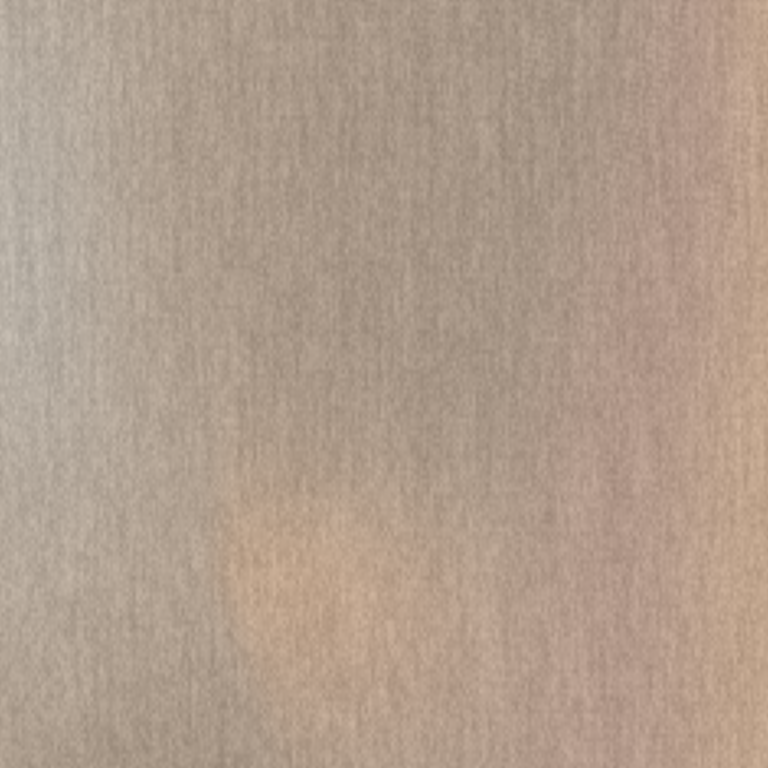
Give the GLSL for this texture, as a three.js fragment shader.

```glsl
// Brushed metal under soft, coloured room light: broad tinted glows are
// blended over a taupe base, then fine vertical streaks of stretched
// value noise and a short speckled grain modulate the brightness.
varying vec2 vUv;

float hash(vec2 p) {
  return fract(sin(dot(p, vec2(127.1, 311.7))) * 43758.5453);
}

// Smooth value noise, centred on zero
float noise(vec2 p) {
  vec2 cell = floor(p);
  vec2 f = fract(p);
  f = f * f * (3.0 - 2.0 * f);
  float low = mix(hash(cell), hash(cell + vec2(1.0, 0.0)), f.x);
  float high = mix(hash(cell + vec2(0.0, 1.0)), hash(cell + vec2(1.0, 1.0)), f.x);
  return mix(low, high, f.y) - 0.5;
}

// Soft elliptical patch of light, tilted by an angle
float glow(vec2 p, vec2 centre, vec2 radius, float angle) {
  float c = cos(angle);
  float s = sin(angle);
  vec2 d = mat2(c, -s, s, c) * (p - centre) / radius;
  return exp(-dot(d, d));
}

// Broad reflections, wavering slightly so that no edge is perfect
vec3 reflections(vec2 uv) {
  vec2 p = uv + 0.05 * vec2(noise(uv * 5.0), noise(uv * 5.0 + 31.0));
  vec3 taupe = vec3(0.655, 0.588, 0.527);
  vec3 silver = vec3(0.725, 0.695, 0.655);
  vec3 rose = vec3(0.705, 0.600, 0.545);
  vec3 sand = vec3(0.765, 0.655, 0.555);
  vec3 beige = vec3(0.695, 0.630, 0.565);

  vec3 colour = mix(taupe, beige, 0.8 * smoothstep(0.48, 0.12, p.x));
  colour = mix(colour, beige, 0.7 * smoothstep(0.5, 0.2, p.y));
  colour = mix(colour, silver, 0.95 * glow(p, vec2(0.0, 0.68), vec2(0.17, 0.45), 0.0));
  colour = mix(colour, rose, 0.9 * smoothstep(0.62, 0.87, p.x + 0.15 * (0.5 - p.y)));
  colour = mix(colour, sand, 0.85 * smoothstep(0.84, 1.02, p.x + 0.08 * (0.5 - p.y)));

  // Warm patch with a firmer left rim and a long fade to the right
  float rim = smoothstep(0.25, 0.32, p.x + 0.35 * min(p.y - 0.24, 0.0));
  float patch_ = glow(p, vec2(0.41, 0.22), vec2(0.23, 0.17), -0.45);
  colour = mix(colour, sand, 0.95 * rim * patch_);
  colour = mix(colour, rose, 0.35 * glow(p, vec2(0.62, 0.12), vec2(0.25, 0.2), 0.0));

  // Dim lower left corner
  return colour - 0.045 * glow(p, vec2(0.2, -0.02), vec2(0.22, 0.12), 0.0);
}

// Brush marks from long hairlines down to near-round specks
float brushing(vec2 uv) {
  float marks = 0.0;
  for (int i = 0; i < 4; i++) {
    float k = float(i);
    vec2 scale = vec2(130.0 + 35.0 * k, 5.0 * pow(2.9, k));
    marks += (0.024 + 0.008 * k) * noise(uv * scale + 17.3 * k);
  }
  float speckle = 0.055 * noise(uv * vec2(235.0, 190.0) + 71.0);
  float bands = 0.012 * noise(uv * vec2(38.0, 2.0) + 9.0);
  return marks + speckle + bands;
}

void main() {
  vec3 colour = reflections(vUv);
  colour += brushing(vUv) * vec3(1.0, 0.98, 0.95);
  gl_FragColor = vec4(colour, 1.0);
}
```
